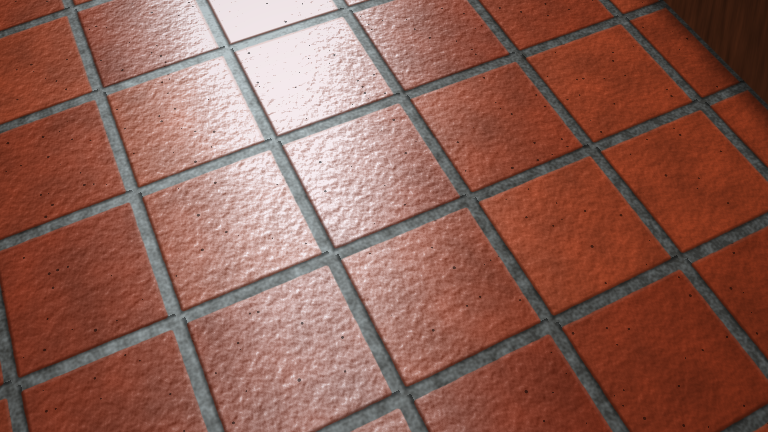
Reproduce this texture procedurally as a WebGL 2 fragment shader.

```glsl
#version 300 es
precision highp float;

uniform vec2 u_resolution;
out vec4 fragColor;

float hash(vec2 p) {
    vec3 q = fract(p.xyx * vec3(0.1031, 0.1030, 0.0973));
    q += dot(q, q.yzx + 33.33);
    return fract((q.x + q.y) * q.z);
}

vec2 gradientAt(vec2 cell) {
    float angle = 6.2832 * hash(cell);
    return vec2(cos(angle), sin(angle));
}

float gradientNoise(vec2 p) {
    vec2 i = floor(p), f = fract(p);
    vec2 s = f * f * f * (f * (f * 6.0 - 15.0) + 10.0);
    float a = dot(gradientAt(i), f);
    float b = dot(gradientAt(i + vec2(1, 0)), f - vec2(1, 0));
    float c = dot(gradientAt(i + vec2(0, 1)), f - vec2(0, 1));
    float d = dot(gradientAt(i + vec2(1, 1)), f - vec2(1, 1));
    return mix(mix(a, b, s.x), mix(c, d, s.x), s.y);
}

float fbm(vec2 p) {
    float sum = 0.0, amp = 0.6;
    for (int i = 0; i < 4; i++) {
        sum += amp * gradientNoise(p);
        p = p * 2.03 + 17.7;
        amp *= 0.5;
    }
    return sum;
}

// Screen point (y down, in canvas heights) to floor coordinates, one unit per tile
vec2 floorCoords(vec2 p) {
    vec2 offset = p - vec2(0.889, 0.5);
    float bow = min(offset.x, 0.0) / 0.866;
    p += offset * 0.05 * bow * bow;
    mat3 view = mat3(0.352, -0.0931, 0.0576,
                     0.0616, 0.2074, -0.095,
                     0.632, 0.331, 1.0);
    vec3 h = inverse(view) * vec3(p, 1.0);
    return h.xy / h.z;
}

float roundedBox(vec2 p, float halfSize, float radius) {
    vec2 b = abs(p) - halfSize + radius;
    return length(max(b, 0.0)) + min(max(b.x, b.y), 0.0) - radius;
}

// Window reflection: a long column of light over a wide faint haze
float windowGlare(vec2 p) {
    vec2 column = vec2((p.x - 0.62 - 0.16 * p.y) / 0.30, p.y);
    float core = exp(-column.x * column.x) * mix(0.98, 0.38, smoothstep(0.0, 1.0, column.y));
    float haze = 0.15 * exp(-pow((p.x - 0.62) / 0.65, 2.0));
    float hot = 0.3 * exp(-dot(p - vec2(0.6, 0.0), p - vec2(0.6, 0.0)) / 0.035);
    return core + haze + hot;
}

vec3 tileColor(vec2 uv, vec2 cell, float glare) {
    vec2 id = floor(uv);
    vec3 clay = mix(vec3(0.42, 0.14, 0.07), vec3(0.53, 0.21, 0.11), hash(id + 41.0));
    clay *= 1.0 + 0.30 * fbm(uv * 3.0 + id * 5.0);

    // Pebbled glaze, lit from the far side
    vec2 lean = vec2(0.004, 0.014);
    float relief = fbm(uv * 17.0 + id * 7.0) - fbm((uv + lean) * 17.0 + id * 7.0);
    float fine = gradientNoise(uv * 52.0);
    float bump = 1.5 * relief + 0.22 * fine;
    float patches = 1.0 + 0.22 * fbm(uv * 2.2 + 9.0);
    float shine = glare * patches * (1.0 + 0.55 * bump) + 0.35 * bump * min(glare, 0.35);
    shine += 0.5 * glare * smoothstep(0.25, 0.7, bump) * (1.0 - min(glare, 1.0));
    vec3 color = mix(clay * (1.0 + 0.22 * bump), vec3(0.91, 0.87, 0.88), clamp(shine, 0.0, 1.0));

    // Sparse pits in random grid squares
    vec2 pitGrid = uv * 16.0;
    vec2 pitId = floor(pitGrid);
    vec2 pitPos = 0.3 + 0.4 * vec2(hash(pitId + 3.0), hash(pitId + 8.0));
    float pitSize = 0.06 + 0.16 * hash(pitId + 12.0);
    float pit = 1.0 - smoothstep(pitSize * 0.5, pitSize, length(fract(pitGrid) - pitPos));
    color *= 1.0 - 0.5 * pit * step(0.92, hash(pitId + 20.0));

    // Dark near and left rims, pale far and right rims
    float shade = smoothstep(0.432, 0.455, max(-cell.x, cell.y));
    float rim = smoothstep(0.432, 0.45, max(cell.x, -cell.y));
    color = mix(color, clay * 0.55, 0.7 * shade);
    return mix(color, vec3(0.80, 0.69, 0.66), rim * (1.0 - shade) * (0.08 + 0.35 * min(glare, 1.0)));
}

vec3 groutColor(vec2 uv, vec2 cell, float glare, float leftLight) {
    float grain = fbm(uv * 11.0 + 30.0) + 0.5 * gradientNoise(uv * 45.0);
    float light = clamp(0.10 + 0.62 * glare + 0.32 * leftLight + 0.42 * grain, 0.0, 1.0);
    vec3 color = mix(vec3(0.23, 0.23, 0.22), vec3(0.70, 0.74, 0.75), light);
    float contact = 1.0 - smoothstep(0.455, 0.485, max(cell.y, -cell.x));
    float nearTile = step(0.45, max(cell.y, -cell.x));
    return color * (1.0 - 0.45 * contact * nearTile);
}

void main() {
    vec2 p = gl_FragCoord.xy / u_resolution.y;
    p.y = 1.0 - p.y;
    vec2 uv = floorCoords(p);
    float aa = 0.7 * max(fwidth(uv.x), fwidth(uv.y));
    vec2 cell = fract(uv) - 0.5;
    float glare = windowGlare(p);
    float leftLight = exp(-pow((p.x - 0.32) / 0.22, 2.0));

    // Floor: worn tile edges set in grout
    float edge = roundedBox(cell, 0.458, 0.018) + 0.006 * fbm(uv * 14.0);
    edge = max(edge, uv.x - 3.42);
    vec3 color = mix(tileColor(uv, cell, glare), groutColor(uv, cell, glare, leftLight),
                     smoothstep(-aa, aa, edge));

    // Wooden skirting past the last column, with a shadow at its foot
    float grain = fbm(vec2(p.x * 70.0 + p.y * 12.0, p.y * 7.0));
    vec3 wood = vec3(0.22, 0.11, 0.06) * (1.0 + 0.5 * grain);
    color *= 1.0 - 0.45 * smoothstep(3.2, 3.47, uv.x);
    color = mix(color, wood, smoothstep(-aa, aa, uv.x - 3.46));

    // Falloff away from the window
    vec2 away = (p - vec2(0.75, 0.4)) / vec2(1.25, 1.2);
    color *= 1.06 - 0.28 * dot(away, away);
    fragColor = vec4(clamp(color, 0.0, 1.0), 1.0);
}
```
